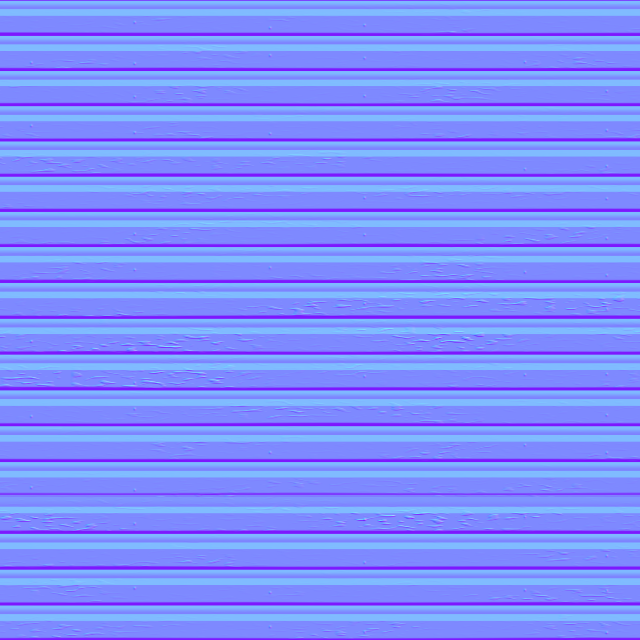
Reproduce this texture map procedurally as a Shadertoy shader.

```glsl
// Tangent-space normal map of eighteen horizontal lapped boards with worn wood grain.

#define LOWER_PITCH 0.0560   // board height below the seam
#define UPPER_PITCH 0.0550   // board height above the seam
#define LOWER_BOARDS 11.0
#define GROOVE_HALF 0.022    // fractions of a board
#define GROOVE_SOFT vec2(0.030, 0.055)   // below and above the groove
#define BEVEL_TOP 0.280
#define BEVEL_END 0.465
#define SHALLOW_GROOVE 4.0   // index of the thin, displaced groove
#define GRAIN_FREQ vec2(46.0, 250.0)
#define GRAIN_DEPTH 0.36
#define DENT_RADIUS 0.0019
#define DENT_COLUMNS 8.0

vec2 hash2(vec2 p) {
    vec3 q = fract(vec3(p.xyx) * vec3(0.1031, 0.1030, 0.0973));
    q += dot(q, q.yzx + 33.33);
    return fract((q.xx + q.yz) * q.zy);
}

vec2 cornerGradient(vec2 cell) {
    float angle = 6.2832 * hash2(cell).x;
    return vec2(cos(angle), sin(angle));
}

float gradientNoise(vec2 p) {
    vec2 i = floor(p), f = fract(p);
    vec2 u = f * f * f * (f * (f * 6.0 - 15.0) + 10.0);
    vec2 e = vec2(1.0, 0.0);
    float a = dot(cornerGradient(i), f);
    float b = dot(cornerGradient(i + e.xy), f - e.xy);
    float c = dot(cornerGradient(i + e.yx), f - e.yx);
    float d = dot(cornerGradient(i + e.xx), f - e.xx);
    return mix(mix(a, b, u.x), mix(c, d, u.x), u.y);
}

// 1 where two board or groove numbers agree, otherwise 0
float sameIndex(float a, float b) {
    return 1.0 - step(0.5, abs(a - b));
}

// Height of the short, flaking streaks in the wood
float grainHeight(vec2 uv) {
    uv.y += 0.003 * gradientNoise(uv * vec2(24.0, 50.0));
    float streak = gradientNoise(uv * GRAIN_FREQ + 7.0);
    return smoothstep(0.08, 0.50, streak);
}

vec2 grainSlope(vec2 uv) {
    float e = 0.0012;
    float h = grainHeight(uv);
    return vec2(1.5 * (h - grainHeight(uv + vec2(e, 0.0))),
                h - grainHeight(uv + vec2(0.0, e)));
}

// Small scattered dents on the flat face of each board
vec2 dentSlope(float x, float board, float rise) {
    vec2 cell = vec2(floor(x * DENT_COLUMNS), board);
    vec2 place = hash2(vec2(cell.x, 3.0));
    vec2 jitter = hash2(cell + 41.0);
    vec2 center = vec2((cell.x + 0.2 + 0.6 * place.x) / DENT_COLUMNS,
                       0.15 + 0.3 * jitter.y);
    vec2 v = vec2(x - center.x, (rise - center.y) * LOWER_PITCH) / DENT_RADIUS;
    return v * exp(-dot(v, v)) * step(0.5, jitter.x) * step(0.35, place.y);
}

void mainImage(out vec4 fragColor, in vec2 fragCoord) {
    vec2 uv = fragCoord / iResolution.xy;
    float pixel = 1.0 / (LOWER_PITCH * iResolution.y);

    // Board coordinates: the pitch changes slightly at the seam
    float seam = LOWER_BOARDS * LOWER_PITCH;
    float level = uv.y < seam ? uv.y / LOWER_PITCH
                              : LOWER_BOARDS + (uv.y - seam) / UPPER_PITCH;
    float board = floor(level);
    float rise = level - board;
    float drop = 1.0 - rise;

    // Groove, with a slow change of width and position
    float grooveId = floor(level + 0.5);
    float shallow = sameIndex(grooveId, SHALLOW_GROOVE);
    float wobble = gradientNoise(vec2(uv.x * 3.0, grooveId * 5.3 + 0.4));
    float offset = level - grooveId - 0.07 * shallow - 0.012 * wobble;
    float halfWidth = GROOVE_HALF * (1.0 - 0.7 * shallow) + 0.010 * wobble;
    float soft = max(offset < 0.0 ? GROOVE_SOFT.x : GROOVE_SOFT.y, 0.8 * pixel);
    float groove = 1.0 - smoothstep(halfWidth, halfWidth + soft, abs(offset));
    groove *= 1.0 - 0.3 * shallow;

    // Bright short lip under the groove, then the sharp bevel
    float lip = 1.0 - smoothstep(0.08, 0.235, drop);
    lip *= 1.0 - 0.75 * sameIndex(board + 1.0, SHALLOW_GROOVE);
    float crease = smoothstep(0.19, 0.25, drop) * (1.0 - smoothstep(0.26, 0.29, drop));
    float edge = max(0.014, 0.5 * pixel);
    float bevel = smoothstep(BEVEL_TOP - edge, BEVEL_TOP + edge, drop)
                * (1.0 - smoothstep(BEVEL_END - edge, BEVEL_END + edge, drop));
    float underside = smoothstep(0.89, 0.97, drop);

    float green = 0.537 + 0.19 * lip - 0.025 * crease - 0.04 * underside;
    green = mix(green, 0.735, bevel);

    // Patchy wear, heaviest around the middle boards and on one low board
    float middle = (board - 8.0) * (board - 8.0);
    float heavy = exp(-0.4 * middle) + sameIndex(board, 3.0);
    float patches = gradientNoise(vec2(uv.x * 5.0, level * 1.6 + board * 2.7));
    float wear = smoothstep(0.0 - 0.35 * heavy, 0.45, patches);
    wear = (0.10 + wear) * (0.5 + 0.5 * heavy) * (1.0 - 0.6 * bevel);
    wear *= mix(0.15, 1.0, smoothstep(0.25, 0.32, drop));

    vec2 slope = GRAIN_DEPTH * wear * grainSlope(uv);
    slope += 0.32 * dentSlope(uv.x, board, rise);

    vec2 normalXY = vec2(0.494 + 0.006 * bevel, green) + slope;
    normalXY = mix(normalXY, vec2(0.49, 0.09) + 0.2 * slope, groove);
    fragColor = vec4(clamp(normalXY, 0.0, 1.0), 1.0, 1.0);
}
```
